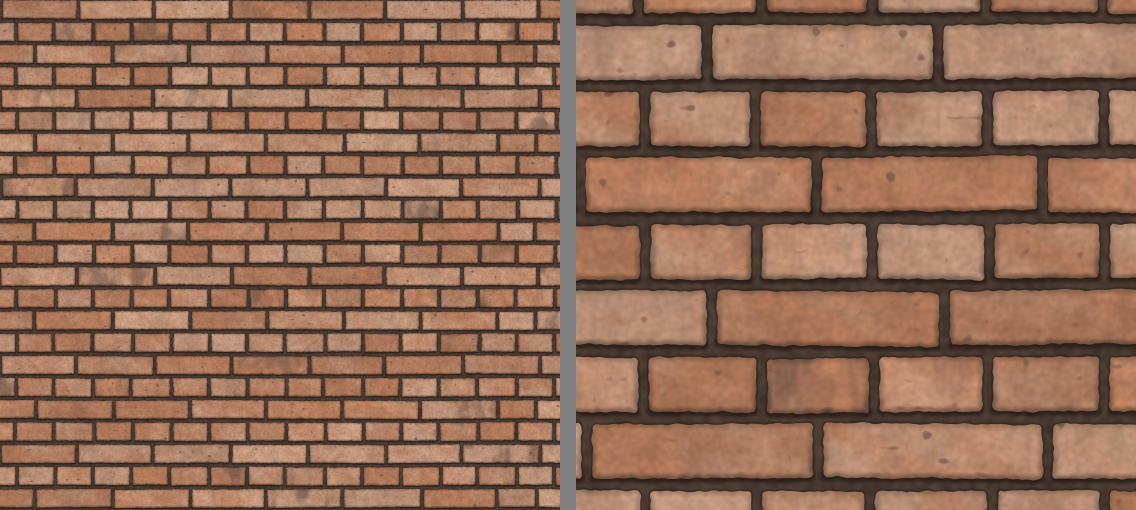
Left, the full canvas; right, a detail of the centre.
Write a WebGL 1 fragment shader that draws this texture.

```glsl
precision highp float;

uniform vec2 u_resolution;

// Lengths are in brick courses
const float COURSES = 22.96;
const float TOP_SHIFT = 0.066;
const float HEADER = 1.734;
const vec2 JOINT = vec2(0.165, 0.185);

const vec3 PALE_CLAY = vec3(0.745, 0.585, 0.485);
const vec3 RED_CLAY = vec3(0.685, 0.465, 0.345);
const vec3 SOOT = vec3(0.43, 0.32, 0.27);
const vec3 MORTAR = vec3(0.285, 0.225, 0.190);
const vec3 SHADOW = vec3(0.150, 0.100, 0.080);

struct Brick {
  vec2 id;
  vec2 center;
  vec2 halfSize;
};

vec2 hash2(vec2 cell) {
  vec3 h = fract(cell.xyx * vec3(0.1031, 0.1030, 0.0973));
  h += dot(h, h.yzx + 33.33);
  return fract((h.xx + h.yz) * h.zy);
}

float cornerSlope(vec2 cell, vec2 corner, vec2 f) {
  float angle = 6.2832 * hash2(cell + corner).x;
  return dot(vec2(cos(angle), sin(angle)), f - corner);
}

float gradientNoise(vec2 p) {
  vec2 cell = floor(p);
  vec2 f = p - cell;
  vec2 w = f * f * f * (f * (f * 6.0 - 15.0) + 10.0);
  vec2 e = vec2(0.0, 1.0);
  float low = mix(cornerSlope(cell, e.xx, f), cornerSlope(cell, e.yx, f), w.x);
  float high = mix(cornerSlope(cell, e.xy, f), cornerSlope(cell, e.yy, f), w.x);
  return mix(low, high, w.y);
}

float fbm(vec2 p) {
  float sum = 0.0;
  float gain = 1.0;
  for (int i = 0; i < 3; i++) {
    sum += gain * gradientNoise(p);
    p = p * 2.1 + 17.3;
    gain *= 0.5;
  }
  return sum;
}

float jointShift(float joint, float row) {
  return (hash2(vec2(joint + 31.0, row)).y - 0.5) * 0.13;
}

// Stretcher and header courses alternate; shifted stretchers end in a closer
Brick brickAt(vec2 p) {
  float row = floor(p.y);
  float headerRow = mod(row, 2.0);
  float shifted = step(1.5, mod(row, 4.0)) * (1.0 - headerRow);
  float start = 0.42 * headerRow + 0.92 * shifted;
  float x = p.x / HEADER - start;
  float closer = shifted * step(12.0, x);
  float span = 2.0 - max(headerRow, closer);
  float joint = floor(x / span) * span;
  float left = (joint + start) * HEADER + jointShift(joint, row);
  float right = (joint + span + start) * HEADER + jointShift(joint + span, row);
  vec2 id = vec2(joint + 5.0, row);
  float lift = (hash2(id + 71.0).x - 0.5) * 0.04;
  vec2 center = vec2(0.5 * (left + right), row + 0.5 + lift);
  return Brick(id, center, 0.5 * (vec2(right - left, 1.0) - JOINT));
}

float roundedBox(vec2 p, vec2 halfSize, float radius) {
  vec2 q = abs(p) - halfSize + radius;
  return length(max(q, 0.0)) + min(max(q.x, q.y), 0.0) - radius;
}

vec3 clayColor(vec2 local, vec2 id, float edge) {
  vec2 tone = hash2(id);
  vec2 p = local + hash2(id + 19.0) * 60.0;
  float blotch = fbm(p * vec2(0.65, 1.1) + vec2(0.5, 0.0) * local.y);
  float redness = smoothstep(-0.1, 1.1, tone.x + blotch * 0.65);
  vec3 color = mix(PALE_CLAY, RED_CLAY, redness);
  color *= 0.96 + 0.10 * tone.y + 0.10 * fbm(p * 3.5);

  // Sooty patches, pits and fine grain
  float sooty = smoothstep(0.80, 1.0, hash2(id + 43.0).x);
  float patches = smoothstep(-0.15, 0.5, fbm(p * vec2(1.0, 0.6) + 9.0));
  color = mix(color, SOOT, patches * (0.15 + 0.5 * sooty));
  float pits = smoothstep(0.40, 0.60, gradientNoise(p * vec2(3.8, 5.0)));
  color = mix(color, SOOT, pits * 0.65);
  color *= 1.0 + 0.09 * gradientNoise(p * 10.0);

  // Worn rim, darker along the lower edge
  float rim = smoothstep(-0.11, 0.0, edge);
  return color * (1.0 - rim * (0.16 + 0.16 * smoothstep(-0.2, 0.4, -local.y)));
}

vec3 mortarColor(vec2 p, float edge, float below) {
  float grain = gradientNoise(p * 7.0);
  float shade = 1.0 - smoothstep(0.0, 0.05 + 0.06 * below, edge);
  vec3 color = MORTAR * (1.0 + 0.25 * grain + 0.15 * gradientNoise(p * 1.3));
  return mix(color, SHADOW, shade * (0.55 + 0.35 * below));
}

void main() {
  vec2 canvas = vec2(gl_FragCoord.x, u_resolution.y - gl_FragCoord.y);
  vec2 p = canvas / u_resolution.y * COURSES + vec2(0.0, TOP_SHIFT);
  float pixel = COURSES / u_resolution.y;

  Brick brick = brickAt(p);
  vec2 local = vec2(p.x - brick.center.x, brick.center.y - p.y);
  float tilt = (hash2(brick.id + 87.0).y - 0.5) * 0.025;
  local.y += tilt * local.x;
  float edge = roundedBox(local, brick.halfSize, 0.06);
  edge += 0.022 * gradientNoise(p * 3.0) + 0.025 * gradientNoise(p * 7.5);

  float below = smoothstep(0.3, 0.45, -local.y);
  vec3 mortar = mortarColor(p, edge, below);
  vec3 clay = clayColor(local, brick.id, edge);
  float coverage = 1.0 - smoothstep(-0.7 * pixel, 0.7 * pixel, edge);
  gl_FragColor = vec4(mix(mortar, clay, coverage), 1.0);
}
```
